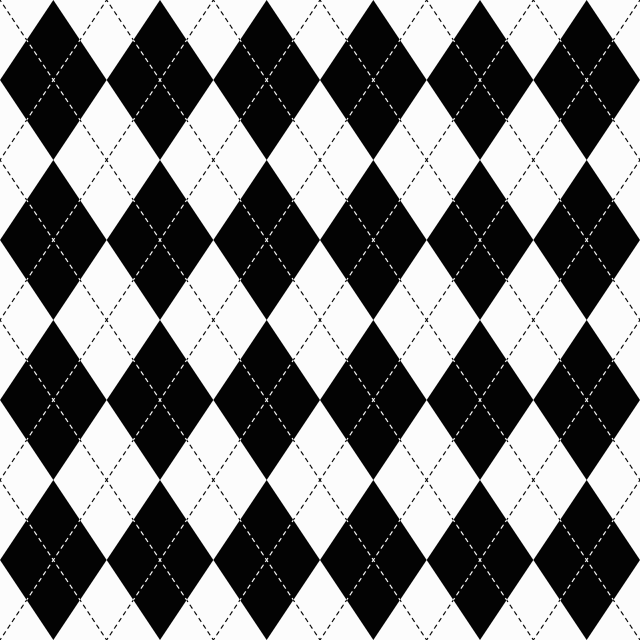
Give the GLSL for this pattern, as a Shadertoy shader.

```glsl
// Black and white argyle: 6 by 4 upright diamonds that meet at their tips, crossed
// by dashed diagonal stitches in the opposite tone. Slanted lattice coordinates
// turn diamonds into a checkerboard and stitches into its axes; it tiles exactly.

const vec2 REPEATS = vec2(6.0, 4.0);   // diamonds across and down
const float DASHES = 12.0;             // dashes between stitch crossings
const float DASH_FILL = 0.58;          // dash length as a share of its pitch
const float STITCH_WIDTH = 0.0018;     // in canvas units
const vec3 INK = vec3(0.01);
const vec3 PAPER = vec3(0.99);

// Antialiased coverage of a signed distance (negative inside)
float coverage(float dist, float pixel) {
    return clamp(0.5 - dist / pixel, 0.0, 1.0);
}

// Smooth square wave: +1 around even integers, -1 around odd ones
float squareWave(float x, float scale, float pixel) {
    float edgeDist = (abs(mod(x, 2.0) - 1.0) - 0.5) / scale;
    return clamp(2.0 * edgeDist / pixel, -1.0, 1.0);
}

// One dashed line; a dash is centred where along is zero
float stitch(float across, float along, float pitch, float pixel) {
    float line = coverage(abs(across) - 0.5 * STITCH_WIDTH, pixel);
    float fromDash = abs(along - pitch * round(along / pitch));
    return line * coverage(fromDash - 0.5 * DASH_FILL * pitch, pixel);
}

void mainImage(out vec4 fragColor, in vec2 fragCoord) {
    vec2 uv = fragCoord / iResolution.xy;
    float pixel = 1.0 / min(iResolution.x, iResolution.y);

    // Slanted lattice: integer points are the stitch crossings
    vec2 cell = uv * REPEATS - 0.5;
    vec2 lattice = vec2(cell.x + cell.y, cell.x - cell.y);
    float scale = length(REPEATS);

    // Diamonds
    float checker = squareWave(lattice.x, scale, pixel)
                  * squareWave(lattice.y, scale, pixel);
    float diamond = 0.5 + 0.5 * checker;

    // Stitches, measured from the nearest crossing
    vec2 local = lattice - floor(lattice + 0.5);
    vec2 offset = 0.5 * vec2(local.x + local.y, local.x - local.y) / REPEATS;
    vec2 diagonal = 1.0 / REPEATS;
    vec2 dir = normalize(diagonal);
    float pitch = 0.5 * length(diagonal) / DASHES;
    float rising = stitch(local.y / scale, dot(offset, dir), pitch, pixel);
    float falling = stitch(local.x / scale, dot(offset, dir * vec2(1.0, -1.0)), pitch, pixel);

    // Stitches take the opposite tone of the ground below
    float ink = mix(diamond, 1.0 - diamond, max(rising, falling));
    fragColor = vec4(mix(PAPER, INK, ink), 1.0);
}
```
